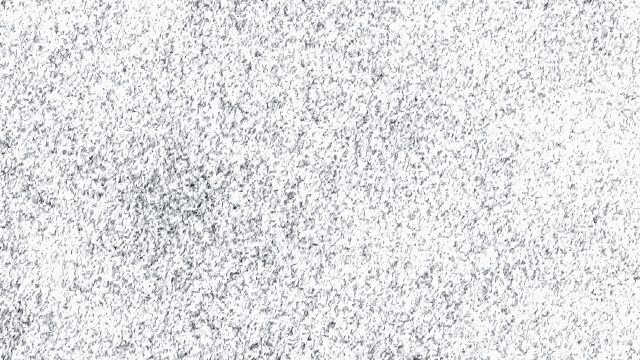
Give the GLSL for this texture, as a WebGL 1 fragment shader.

```glsl
precision highp float;
// Worn white fabric: fine upright charcoal grain with soft, cool shadow patches.
uniform vec2 u_resolution;

#define GRAIN_CELLS vec2(205.0, 138.0)
#define FINE_CELLS vec2(365.0, 270.0)
#define CLUMP_CELLS vec2(85.0, 52.0)
#define GRAIN_GAIN 3.4
#define FINE_GAIN 2.5
#define CLUMP_GAIN 1.2
#define PATCH_GAIN 1.3
#define GRAIN_LEAN 0.2
#define INK_BIAS 0.38
#define PAPER 0.982
#define COOL_TINT vec3(-0.012, 0.003, 0.018)

float hash(vec2 cell) {
  vec3 h = fract(vec3(cell.xyx) * 0.1031);
  h += dot(h, h.yzx + 33.33);
  return fract((h.x + h.y) * h.z);
}

// Smooth value noise from 0 to 1
float noise(vec2 p) {
  vec2 cell = floor(p);
  vec2 f = fract(p);
  f = f * f * (3.0 - 2.0 * f);
  float low = mix(hash(cell), hash(cell + vec2(1.0, 0.0)), f.x);
  float high = mix(hash(cell + vec2(0.0, 1.0)), hash(cell + 1.0), f.x);
  return mix(low, high, f.y);
}

// Soft elliptical patch, turned by an angle
float softSpot(vec2 p, vec2 center, vec2 radius, float angle) {
  vec2 d = p - center;
  float c = cos(angle);
  float s = sin(angle);
  d = vec2(c * d.x + s * d.y, c * d.y - s * d.x) / radius;
  return exp(-dot(d, d));
}

// Broad changes in grain density
float shadowPatches(vec2 p) {
  float cloud = 0.55 * noise(p * 3.1 + 7.0) + 0.3 * noise(p * 7.3 + 19.0)
              + 0.15 * noise(p * 17.0 + 41.0) - 0.5;
  float folds = 0.55 * softSpot(p, vec2(0.52, 0.5), vec2(0.24, 0.2), 0.6)
              + 0.7 * softSpot(p, vec2(0.24, 0.91), vec2(0.13, 0.04), 0.8)
              + 0.5 * softSpot(p, vec2(0.0, 0.2), vec2(0.08, 0.45), 0.0)
              + 0.25 * softSpot(p, vec2(0.6, 0.08), vec2(0.25, 0.14), 0.9);
  float light = 0.3 * softSpot(p, vec2(0.24, 0.2), vec2(0.16, 0.2), 0.0)
              + 0.25 * smoothstep(0.8, 1.8, p.x);
  return PATCH_GAIN * cloud + folds - light;
}

// Layered speckle centred on zero
float speckle(vec2 p) {
  vec2 wobble = vec2(noise(p * 70.0), noise(p * 70.0 + 53.0)) - 0.5;
  vec2 q = p + 0.006 * wobble;
  q.x -= GRAIN_LEAN * q.y;
  return GRAIN_GAIN * (noise(q * GRAIN_CELLS + 311.0) - 0.5)
       + FINE_GAIN * (noise(q * FINE_CELLS + 547.0) - 0.5)
       + CLUMP_GAIN * (noise(q * CLUMP_CELLS + 127.0) - 0.5);
}

void main() {
  vec2 p = gl_FragCoord.xy / u_resolution.y;
  float patches = shadowPatches(p);
  float ink = max(speckle(p) + patches + INK_BIAS, 0.0);

  // Faint ink stays pale; dense ink deepens quickly
  float darkness = min(0.12 * ink + 0.03 * ink * ink, 0.8);
  float coolness = min(darkness * 6.0, 1.0) * (1.0 + 0.4 * clamp(patches, 0.0, 1.0));
  vec3 color = vec3(PAPER - darkness) + COOL_TINT * coolness;
  gl_FragColor = vec4(clamp(color, 0.0, 1.0), 1.0);
}
```
